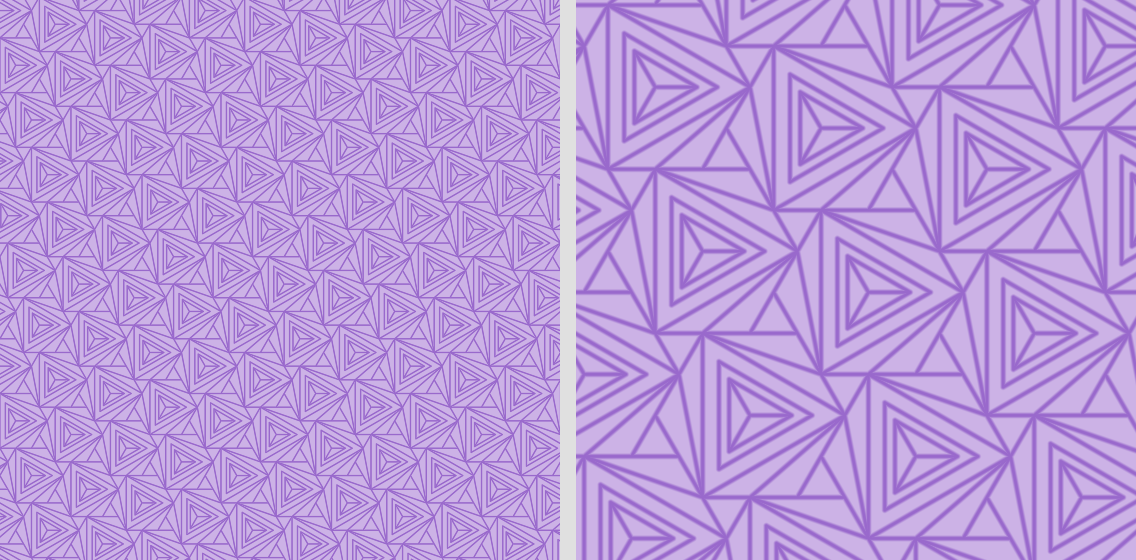
Left: the whole. Right: its middle third, enlarged.
Give the GLSL for this pattern, as a three.js fragment shader.

```glsl
varying vec2 vUv;

#define UNIT 0.0282
#define STAR_ORIGIN vec2(0.3805, 0.6148)
#define LINE_WIDTH 0.0026
#define EDGE_SOFTNESS 0.001
#define OUTER_RADIUS 2.0
#define MIDDLE_RADIUS 1.31
#define INNER_RADIUS 0.88
#define GROUND_COLOR vec3(0.80, 0.70, 0.90)
#define LINE_COLOR vec3(0.60, 0.41, 0.80)

const float ROOT3 = 1.7320508;
const mat2 THIRD_TURN = mat2(-0.5, 0.5 * ROOT3, -0.5 * ROOT3, -0.5);

// Hexagonal lattice: two steps of length sqrt(13), 60 degrees apart
const vec2 STEP_A = vec2(3.5, -0.5 * ROOT3);
const vec2 STEP_B = vec2(1.0, -2.0 * ROOT3);

float cross2(vec2 a, vec2 b) {
  return a.x * b.y - a.y * b.x;
}

float segment(vec2 p, vec2 a, vec2 b) {
  vec2 pa = p - a;
  vec2 ba = b - a;
  return length(pa - ba * clamp(dot(pa, ba) / dot(ba, ba), 0.0, 1.0));
}

// Left side of a triangle that points right
float triangleSide(vec2 p, float radius) {
  vec2 corner = radius * vec2(-0.5, 0.5 * ROOT3);
  return segment(p, corner, corner * vec2(1.0, -1.0));
}

// One third of a star: nested sides, a spoke and the outer flap
float starArm(vec2 p) {
  vec2 flapTip = vec2(-1.5, 0.5 * ROOT3);
  float d = triangleSide(p, OUTER_RADIUS);
  d = min(d, triangleSide(p, MIDDLE_RADIUS));
  d = min(d, triangleSide(p, INNER_RADIUS));
  d = min(d, segment(p, vec2(0.0), vec2(INNER_RADIUS, 0.0)));
  d = min(d, segment(p, vec2(-1.0, ROOT3), flapTip));
  return min(d, segment(p, flapTip, vec2(-1.0, -ROOT3)));
}

// A star and the pinwheel in the gap below its right corner
float motif(vec2 p) {
  vec2 q = p - vec2(1.5, -2.5 / ROOT3);
  float bladeY = -0.5 / ROOT3;
  float d = 1e3;
  for (int i = 0; i < 3; i++) {
    d = min(d, starArm(p));
    d = min(d, segment(q, vec2(-1.5, bladeY), vec2(0.5, bladeY)));
    p = THIRD_TURN * p;
    q = THIRD_TURN * q;
  }
  return d;
}

void main() {
  vec2 p = (vUv - STAR_ORIGIN) / UNIT;

  // Nearest lattice node, then the motifs around it
  vec2 cell = vec2(cross2(p, STEP_B), cross2(STEP_A, p)) / cross2(STEP_A, STEP_B);
  vec2 node = floor(cell + 0.5);
  float d = 1e3;
  for (int j = -1; j <= 1; j++) {
    for (int i = -1; i <= 1; i++) {
      vec2 n = node + vec2(float(i), float(j));
      d = min(d, motif(p - n.x * STEP_A - n.y * STEP_B));
    }
  }

  float halfWidth = 0.5 * LINE_WIDTH;
  float ink = 1.0 - smoothstep(halfWidth - EDGE_SOFTNESS, halfWidth + EDGE_SOFTNESS, d * UNIT);
  gl_FragColor = vec4(mix(GROUND_COLOR, LINE_COLOR, ink), 1.0);
}
```
